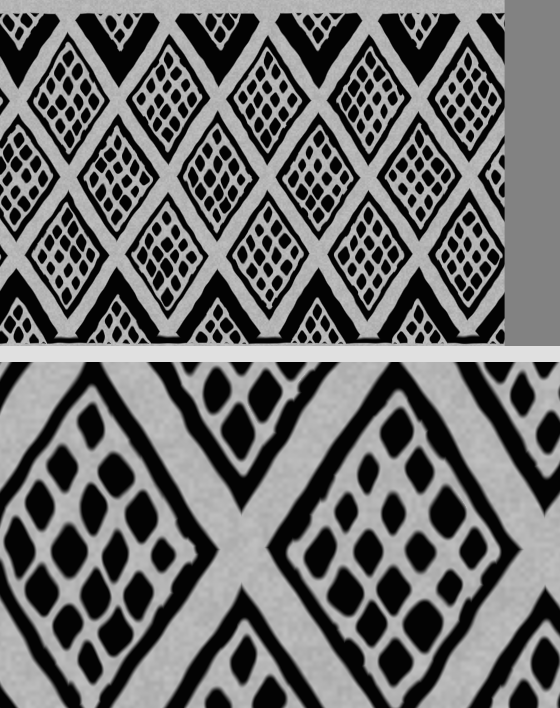
Top, the full canvas; bottom, a detail of the centre.
Write a WebGL 2 fragment shader that draws this pattern.

```glsl
#version 300 es
precision highp float;
uniform vec2 u_resolution;
out vec4 outColor;

#define HALF_CELL vec2(0.1450, 0.2246)  // half diagonals of a diamond
#define ORIGIN vec2(0.196, 0.487)       // one crossing of the bands
#define BAND 0.080                      // half width of a band, in cell sides
#define PANEL 0.355                     // half side of the netted diamond
#define MESH 4.0                        // holes along each side of the net
#define THREAD 0.023                    // half width of a net line
#define WOBBLE 0.011                    // slow drift of the drawing
#define TREMOR 0.0045                   // fine unsteadiness of the edges
#define SOFT 0.011                      // blur of the ink edges
#define TOP_RAIL 0.961
#define BOTTOM_RAIL 0.008
#define MARGIN_X 0.901                  // start of the plain strip

const vec3 INK = vec3(0.01);
const vec3 CLAY = vec3(0.708);
const vec3 MARGIN = vec3(0.508);

float hash(vec2 p) {
  vec3 q = fract(vec3(p.xyx) * 0.1031);
  q += dot(q, q.yzx + 33.33);
  return fract((q.x + q.y) * q.z);
}

vec2 hash2(vec2 p) {
  return vec2(hash(p + 17.3), hash(p + 71.9)) - 0.5;
}

float noise(vec2 p) {
  vec2 i = floor(p), f = fract(p);
  f = f * f * (3.0 - 2.0 * f);
  vec2 e = vec2(0.0, 1.0);
  return mix(mix(hash(i), hash(i + e.yx), f.x),
             mix(hash(i + e.xy), hash(i + e.yy), f.x), f.y);
}

vec2 noise2(vec2 p) {
  return vec2(noise(p), noise(p + 43.7)) - 0.5;
}

float roundBox(vec2 p, vec2 b, float r) {
  vec2 q = abs(p) - b + r;
  return length(max(q, 0.0)) + min(max(q.x, q.y), 0.0) - r;
}

float cover(float d, float soft) {
  return 1.0 - smoothstep(-soft, soft, d);
}

// Diamond filled with an uneven net of rounded holes
float netDistance(vec2 f, vec2 id, vec2 p) {
  f += hash2(id) * 0.025;
  f *= 1.0 + 0.07 * hash2(id + 5.0);
  float pitch = 2.0 * (PANEL - THREAD) / MESH;
  vec2 g = f / pitch + 0.5 * MESH;
  g += 0.28 * noise2(g * 0.8 + id * 9.0);
  vec2 holeId = floor(g) + id * 13.0;
  vec2 h = (fract(g) - 0.5 + 0.07 * hash2(holeId)) * pitch;
  float thread = THREAD * (0.65 + 0.7 * noise(p * 19.0 + 8.0));
  vec2 size = vec2(0.5 * pitch - thread) + 0.016 * hash2(holeId + 3.0);
  float hole = roundBox(h, size, 0.032);
  return max(roundBox(f, vec2(PANEL), 0.03), -hole);
}

void main() {
  vec2 uv = gl_FragCoord.xy / u_resolution;
  vec2 p = gl_FragCoord.xy / u_resolution.y;
  float pixel = 1.0 / u_resolution.y;
  float side = 2.0 / length(1.0 / HALF_CELL);
  float soft = max(SOFT, 0.75 * pixel / side);
  float railSoft = soft * side;

  // Hand-drawn unsteadiness
  vec2 w = p + WOBBLE * noise2(p * 6.0) + TREMOR * noise2(p * 42.0);

  // Slanted grid whose cells are the diamonds
  vec2 s = (w - ORIGIN) / HALF_CELL;
  vec2 ab = 0.5 * vec2(s.x + s.y, s.x - s.y);
  vec2 id = floor(ab);
  vec2 f = ab - id - 0.5;

  // Crossing bands, ending in points above the lower rail
  float bandWidth = BAND * (0.9 + 0.25 * noise(p * 11.0 + 3.0));
  float band = 0.5 - max(abs(f.x), abs(f.y)) - bandWidth;
  float light = cover(band, soft) * smoothstep(-2.08, -2.03, s.y);

  // Nets; the cut-off ones at the rails are pushed outward
  float row = id.x - id.y;
  float push = step(1.5, abs(row)) * sign(row) * mix(0.12, 0.165, step(0.0, row));
  float net = netDistance(f - vec2(push, -push), id, p);
  light = max(light, cover(net, soft));

  // Rails
  float ragged = 0.004 * (noise(p * 35.0) - 0.5);
  light = max(light, cover(TOP_RAIL + ragged - p.y, railSoft));
  light = max(light, cover(p.y - BOTTOM_RAIL - ragged, railSoft));

  // Grainy clay over ink
  float grain = noise(p * 210.0) + 0.6 * noise(p * 60.0) - 0.8;
  vec3 color = mix(INK, CLAY + 0.065 * grain, light);

  // Plain strip
  color = mix(color, MARGIN, smoothstep(-0.5, 0.5, (uv.x - MARGIN_X) * u_resolution.x));
  outColor = vec4(color, 1.0);
}
```
